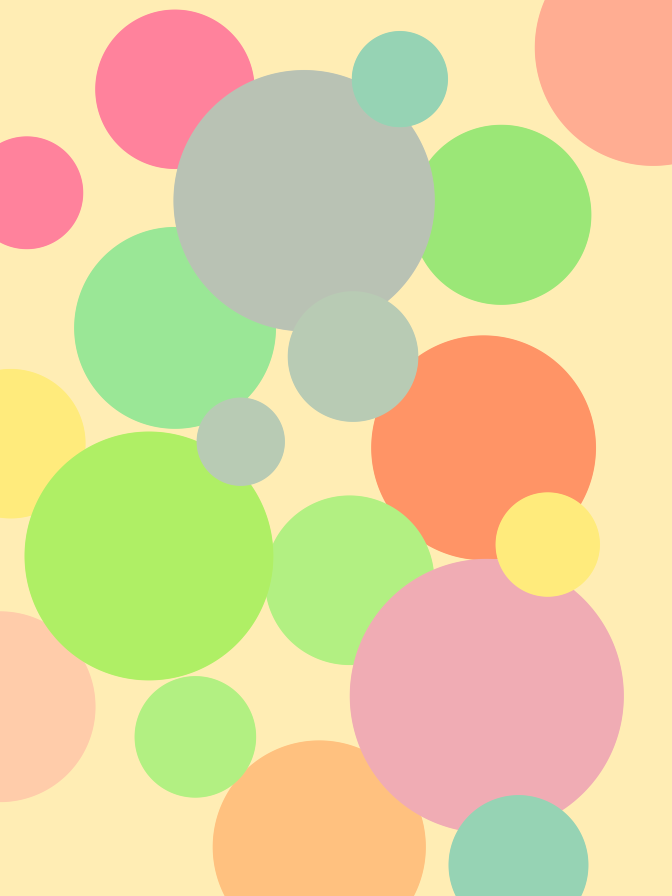
Write a Shadertoy shader that draws this background.

```glsl
// Flat pastel discs of many sizes scattered over a cream background.

const int DISC_COUNT = 19;
const int LARGE_COUNT = 3;   // discs that push the others aside
const int LOWER_COUNT = 12;  // discs painted below the small ones
const int UNIQUE_COUNT = 9;  // discs whose colour is used only once
const vec3 CREAM = vec3(1.0, 0.929, 0.706);

const vec3 PALETTE[14] = vec3[14](
    vec3(0.94, 0.675, 0.706),  // rose
    vec3(0.727, 0.762, 0.704), // grey
    vec3(0.688, 0.938, 0.395), // lime
    vec3(1.0, 0.68, 0.573),    // salmon
    vec3(1.0, 0.58, 0.40),     // orange
    vec3(1.0, 0.757, 0.498),   // apricot
    vec3(0.604, 0.906, 0.588), // mint
    vec3(1.0, 0.80, 0.667),    // peach
    vec3(0.608, 0.906, 0.467), // green
    vec3(0.70, 0.941, 0.51),   // pale lime
    vec3(1.0, 0.51, 0.612),    // hot pink
    vec3(1.0, 0.922, 0.486),   // yellow
    vec3(0.588, 0.827, 0.706), // teal
    vec3(0.72, 0.796, 0.706)   // sage
);

vec2 hash2(float n) {
    return fract(sin(n * vec2(12.99, 78.23) + 1.7) * 4375.85);
}

// Radii shrink steadily with the index.
float discRadius(int index) {
    float n = float(index);
    return 0.153 - 0.0072 * n + 0.00008 * n * n;
}

// Evenly spread sequence with a little jitter.
vec2 scatter(int index, vec2 canvas) {
    float n = float(index);
    vec2 spread = fract(vec2(0.72, 0.22) + n * vec2(0.7549, 0.5698));
    return spread * canvas + 0.04 * (hash2(n) - 0.5);
}

// Moves a lesser disc outward until it only grazes the large ones.
vec2 discCenter(int index, vec2 canvas) {
    vec2 center = scatter(index, canvas);
    if (index < LARGE_COUNT) return center;
    for (int i = 0; i < LARGE_COUNT; i++) {
        vec2 away = center - scatter(i, canvas);
        float gap = discRadius(i) + 0.5 * discRadius(index);
        float dist = max(length(away), 0.001);
        center += away / dist * max(gap - dist, 0.0);
    }
    return center;
}

// The small discs reuse the last five colours in turn.
vec3 discColor(int index) {
    int slot = index < UNIQUE_COUNT ? index : UNIQUE_COUNT + (index - UNIQUE_COUNT) % 5;
    return PALETTE[slot];
}

float discMask(vec2 p, vec2 center, float radius, float softness) {
    return 1.0 - smoothstep(-softness, softness, length(p - center) - radius);
}

void mainImage(out vec4 fragColor, in vec2 fragCoord) {
    vec2 canvas = vec2(iResolution.x / iResolution.y, 1.0);
    vec2 p = fragCoord / iResolution.y;
    float softness = 0.6 / iResolution.y;

    // Medium discs first, then the large ones, then the small ones.
    vec3 color = CREAM;
    for (int layer = 0; layer < DISC_COUNT; layer++) {
        int index = layer < LOWER_COUNT ? (layer + LARGE_COUNT) % LOWER_COUNT : layer;
        vec2 center = discCenter(index, canvas);
        float mask = discMask(p, center, discRadius(index), softness);
        color = mix(color, discColor(index), mask);
    }
    fragColor = vec4(color, 1.0);
}
```
